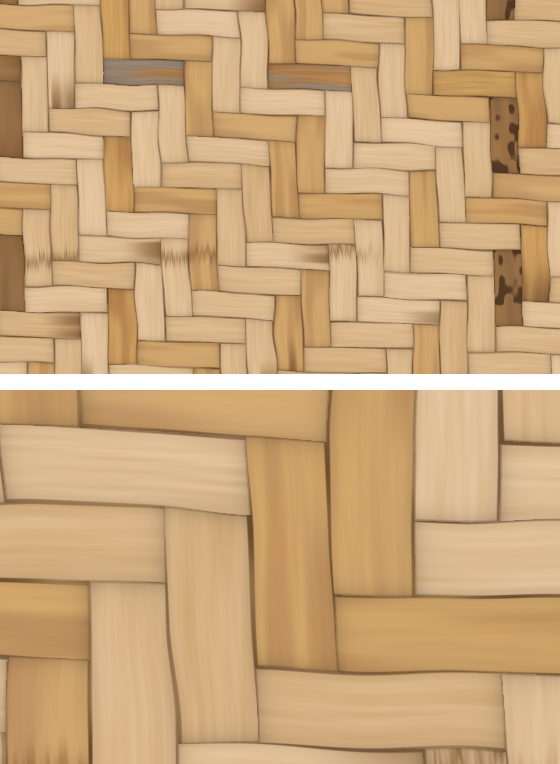
Top: the whole. Bottom: its middle third, enlarged.
Write a WebGL 1 fragment shader that draws this texture.

```glsl
precision highp float;
uniform vec2 u_resolution;

#define PITCH vec2(0.0738, 0.0684)
#define OFFSET vec2(0.35, -0.13)
#define LEAN vec2(0.025, 0.033)
#define FLOAT_LENGTH 3.0
#define WOBBLE 0.13
#define SEAM_WIDTH 0.022
#define FIBRES 13.0
#define NODE_HEIGHT 0.685

const vec3 PALE = vec3(0.90, 0.775, 0.625);
const vec3 TAN = vec3(0.82, 0.67, 0.48);
const vec3 GOLD = vec3(0.79, 0.61, 0.37);
const vec3 BROWN = vec3(0.66, 0.47, 0.28);
const vec3 DARK = vec3(0.42, 0.31, 0.20);
const vec3 GREY = vec3(0.58, 0.51, 0.45);
const vec3 SHADOW = vec3(0.34, 0.22, 0.12);

float hash(vec2 p) {
  return fract(sin(dot(p, vec2(127.1, 311.7))) * 43758.5);
}

float noise(vec2 p) {
  vec2 i = floor(p), f = fract(p);
  f = f * f * (3.0 - 2.0 * f);
  return mix(mix(hash(i), hash(i + vec2(1.0, 0.0)), f.x),
             mix(hash(i + vec2(0.0, 1.0)), hash(i + 1.0), f.x), f.y);
}

// 1 for every strip whose index is phase + n * period
float every(float index, float period, float phase) {
  return 1.0 - step(1.0, mod(index - phase + 0.5, period));
}

void main() {
  // Vertical axis runs downwards, canvas height is 1
  vec2 p = vec2(gl_FragCoord.x, u_resolution.y - gl_FragCoord.y) / u_resolution.y;
  float pixel = 1.0 / (u_resolution.y * PITCH.y);

  // Slightly leaning, uneven grid of strips
  vec2 grid = (p - LEAN * p.yx) / PITCH + OFFSET;
  vec2 bend = vec2(noise(grid * 0.8 + 3.0), noise(grid * 0.8 + 41.0)) - 0.5;
  grid += WOBBLE * bend;
  vec2 cell = floor(grid), local = grid - cell;

  // Three over, three under twill, stepping one strip per row
  float phase = floor(mod(cell.x + cell.y + 0.5, 2.0 * FLOAT_LENGTH));
  bool across = phase < FLOAT_LENGTH;
  float start = across ? phase : phase - FLOAT_LENGTH;
  float along = start + (across ? local.x : local.y);
  float side = across ? local.y : local.x;
  float strip = across ? cell.y : cell.x;
  vec2 id = across ? vec2(cell.x - start, cell.y) : vec2(cell.x, cell.y - start) + 57.0;
  float variety = hash(id);
  float upright = across ? 0.0 : 1.0;

  // Fibres run along each strip
  float fine = noise(vec2(along * 0.7, side * FIBRES) + id * 17.0);
  float hair = noise(vec2(along * 1.5, side * FIBRES * 2.2) + id * 29.0);
  float streak = noise(vec2(along * 0.4, side * 3.5) + id * 11.0);
  float grain = 0.5 * fine + 0.25 * hair + 0.25 * streak;
  float tone = 0.48 + 0.75 * (variety - 0.5) + 0.9 * (grain - 0.5);
  vec3 color = mix(PALE, TAN, clamp(tone, 0.0, 1.3));

  // Golden outer-skin strips
  float golden = upright * max(every(strip, 15.0, 4.0),
    every(strip, 4.0, 3.0) * step(4.0, strip) * 0.75);
  golden = max(golden, upright * every(strip, 20.0, 10.0) * 0.8);
  golden = max(golden, (1.0 - upright) * every(strip, 20.0, 7.0) * 0.75);
  golden = max(golden, 0.65 * step(0.83, hash(id + 5.0)));
  vec3 skin = mix(GOLD, BROWN, smoothstep(0.4, 0.85, streak) * 0.75);
  color = mix(color, skin * (0.94 + 0.16 * grain), golden);

  // Weathered strips: one grey row and two dark columns
  float blot = noise(vec2(along * 2.5, side * 4.0) + id * 7.0);
  float greyRow = (1.0 - upright) * every(strip, 20.0, 2.0);
  vec3 weathered = mix(GREY, BROWN, smoothstep(0.3, 0.7, streak));
  weathered = mix(weathered, GOLD, smoothstep(0.85, 1.15, p.x));
  color = mix(color, weathered * (0.85 + 0.25 * grain), greyRow * 0.9);
  float darkColumn = upright * every(strip, 18.0, 0.0);
  vec3 bark = mix(DARK, BROWN, 0.3 + 0.5 * streak);
  bark = mix(bark, SHADOW * 0.8, smoothstep(0.6, 0.8, blot) * step(9.0, strip));
  color = mix(color, bark, darkColumn * 0.9);

  // Scorched ends on a few floats
  float scorch = step(0.87, hash(id + 13.0)) * smoothstep(1.4, 3.0, along);
  color = mix(color, BROWN * 0.8, scorch * smoothstep(0.2, 0.8, streak) * 0.8);

  // Frayed cane nodes on the lower upright strips
  float fray = noise(vec2(side * 18.0, strip * 9.0)) - 0.5;
  float nodeY = (p.y - NODE_HEIGHT - 0.05 * (hash(vec2(strip, 3.0)) - 0.5)) * 55.0;
  float node = exp(-pow(nodeY + fray * 1.6, 2.0)) * upright;
  node *= (1.0 - smoothstep(0.9, 1.05, p.x)) * step(0.3, hash(vec2(strip, 8.0)));
  color = mix(color, BROWN * 0.85, node * (0.3 + 0.55 * hair));

  // Rounded sides and ends tucked under the neighbours
  float end = min(along, FLOAT_LENGTH - along);
  float tilt = (hash(id + 23.0) - 0.5) * 0.05 * (along - 1.5);
  float edge = 0.5 - abs(side - 0.5 + tilt);
  color *= 1.0 - 0.10 * exp(-edge * 14.0) - 0.16 * exp(-end * 9.0);
  color *= 1.0 + 0.025 * (0.5 - side);

  // Thin dark seams of varying strength
  float seam = 1.0 - smoothstep(SEAM_WIDTH - pixel, SEAM_WIDTH + pixel, edge);
  float endSeam = 1.0 - smoothstep(0.0, SEAM_WIDTH + pixel, end);
  float depth = 0.25 + 0.6 * noise(grid * 1.3 + 19.0);
  color = mix(color, SHADOW, max(seam, endSeam * 0.6) * depth);

  gl_FragColor = vec4(color, 1.0);
}
```
